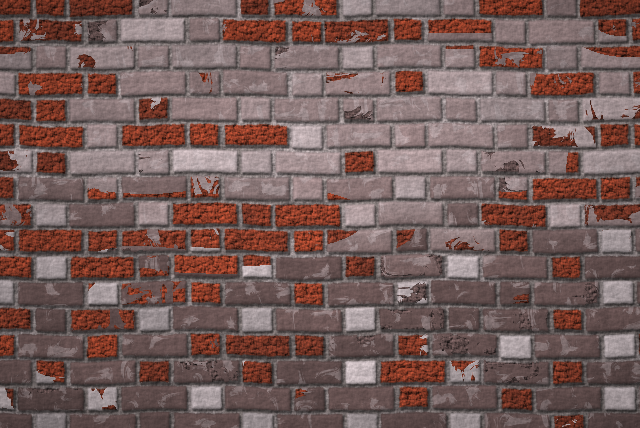
A Shadertoy shader for this texture:

```glsl
#define ROWS 16.3        // courses over the canvas height
#define PERIOD 3.89      // stretcher + header length, in courses
#define STRETCHER 2.6    // stretcher length including its joint
#define JOINT 0.15       // mortar width, in courses
#define START vec2(0.62, -0.36)
#define SKEW 0.014       // widening of the bond towards the bottom
#define PALE vec3(0.74, 0.69, 0.70)
#define PINK_GREY vec3(0.60, 0.51, 0.51)
#define BROWN_GREY vec3(0.40, 0.32, 0.315)
#define RED_CLAY vec3(0.58, 0.25, 0.165)
#define DARK_CLAY vec3(0.39, 0.19, 0.145)
#define MORTAR vec3(0.53, 0.49, 0.485)

vec2 hash2(vec2 p) {
    vec3 a = fract(p.xyx * vec3(0.1031, 0.1030, 0.0973));
    a += dot(a, a.yzx + 33.33);
    return fract((a.xx + a.yz) * a.zy);
}

// Warped, layered sines, roughly -0.8 to 0.8
float sines(vec2 p) {
    float sum = 0.0, amp = 0.5;
    for (int i = 0; i < 5; i++) {
        p = mat2(0.8, 0.6, -0.6, 0.8) * p;
        p += 0.7 * sin(p.yx * 1.3 + vec2(1.7, 4.1));
        sum += amp * sin(p.x) * cos(p.y);
        p *= 1.9;
        amp *= 0.58;
    }
    return sum;
}

// Distance to the nearest scattered point
float cellular(vec2 p) {
    vec2 cell = floor(p), f = fract(p);
    float nearest = 2.0;
    for (int y = -1; y <= 1; y++)
        for (int x = -1; x <= 1; x++) {
            vec2 o = vec2(x, y);
            nearest = min(nearest, length(o + hash2(cell + o + 50.0) - f));
        }
    return nearest;
}

float grit(vec2 q) {
    return 0.6 * cellular(q * vec2(4.5, 6.0)) + 0.4 * cellular(q * 12.0);
}

// Signed distance to a brick of the Flemish bond; id.x is odd for headers
float brickDistance(vec2 q, out vec2 id) {
    q -= START;
    q.y += 0.035 * sin(q.x * 0.7) + 0.02 * sin(q.x * 1.9 + q.y);
    float row = floor(q.y);
    float u = q.x / PERIOD + 0.5 * mod(row + 1.0, 2.0);
    float along = fract(u) * PERIOD;
    float header = step(STRETCHER, along);
    id = vec2(2.0 * floor(u) + header, row);
    float size = mix(STRETCHER, PERIOD - STRETCHER, header);
    vec2 local = vec2(along - header * STRETCHER - 0.5 * size, fract(q.y) - 0.5);
    vec2 jitter = hash2(id + 7.0) - 0.5;
    local -= 0.04 * jitter;
    vec2 halfSize = 0.5 * (vec2(size, 1.0) - JOINT) - 0.03 * jitter.yx;
    vec2 e = abs(local) - halfSize + 0.07;
    return length(max(e, 0.0)) + min(max(e.x, e.y), 0.0) - 0.07;
}

// Chance that a brick has lost its face, by place on the wall
float spallChance(vec2 p, float header, float low) {
    vec2 hollow = (p - vec2(0.52, 0.48)) / vec2(0.32, 0.08);
    float chance = mix(0.16, mix(0.07, 0.36, header), low);
    chance += 0.4 * smoothstep(0.4, 0.05, p.x) * smoothstep(0.1, 0.4, p.y);
    chance += 0.32 * smoothstep(0.8, 0.95, p.y);
    chance += 0.25 * smoothstep(1.2, 1.45, p.x) * smoothstep(0.45, 0.65, p.y);
    return chance + 0.75 * exp(-dot(hollow, hollow));
}

void mainImage(out vec4 fragColor, in vec2 fragCoord) {
    vec2 p = fragCoord / iResolution.y;
    vec2 q = p * ROWS;
    q.x /= 1.0 + SKEW * (1.0 - p.y);
    float soft = ROWS / iResolution.y;

    vec2 id, unused;
    float d = brickDistance(q, id);
    float above = brickDistance(q + vec2(-0.05, 0.09), unused);
    float header = mod(id.x, 2.0);
    vec2 kind = hash2(id + 20.0), tint = hash2(id + 91.0), wear = hash2(id + 143.0);

    // Surface relief, lit from the upper left
    float broad = sines(q * 2.2 + tint * 20.0);
    float fine = sines(q * 8.0);
    float grain = grit(q);
    float relief = grit(q + vec2(-0.05, 0.06)) - grain;

    // Weathered face: greyer and darker low down, with pale headers
    float low = smoothstep(0.68, 0.36, p.y + 0.12 * (tint.y - 0.5));
    vec3 upper = mix(PINK_GREY * 0.93, PALE, 0.75 * tint.x * tint.x);
    vec3 lower = mix(BROWN_GREY, PALE * (0.82 + 0.25 * tint.x), header * step(0.2, tint.y));
    vec3 face = mix(upper, lower, low) * (0.93 + 0.14 * tint.y);
    float limewash = smoothstep(0.22, 0.5, sines(q * 3.5 + 40.0) + 0.3 * (wear.y - 0.5));
    face = mix(face, PALE, 0.4 * limewash);
    face *= 1.0 + 0.1 * fine + 0.07 * broad + 0.2 * relief;

    // Rough clay where the face has broken off, fully or in patches
    float spalled = step(kind.x, spallChance(p, header, low));
    float patchy = step(kind.y, 0.3);
    float limit = mix(mix(1.5, 0.08 + 0.25 * wear.x, patchy), -1.2 + 0.95 * wear.x, spalled);
    float exposed = smoothstep(-0.04, 0.04, broad + 0.1 * fine - limit);
    float rim = smoothstep(0.16, 0.0, abs(broad + 0.1 * fine - limit));
    vec3 clay = mix(RED_CLAY, DARK_CLAY, clamp(tint.x * 0.75 + 0.35 * broad, 0.0, 1.0));
    clay = mix(clay, BROWN_GREY * 0.95, (1.0 - spalled) * step(0.55, wear.y));
    clay *= 1.0 + 0.22 * fine + 0.85 * relief - 0.3 * smoothstep(0.45, 0.75, grain);
    vec3 brick = mix(face, clay, exposed) * (1.0 - 0.16 * rim * exposed);

    // Worn arrises: lighter on top, dark towards the joint
    float edge = d + 0.035 * fine + 0.035 * exposed * (1.0 + broad);
    brick *= 1.0 - 0.22 * smoothstep(-0.1, 0.02, edge);
    brick *= 1.0 + 0.5 * clamp(above - d, -0.06, 0.08) * smoothstep(-0.2, 0.0, d) * 4.0;

    // Mortar with lime patches, grit and the shadow of the brick above
    vec3 mortar = mix(MORTAR, PALE, 0.45 * smoothstep(0.0, 0.5, sines(q * 0.8)));
    mortar *= mix(1.0, 0.86, low) * (1.0 + 0.22 * fine + 0.5 * relief);
    mortar *= 1.0 - 0.45 * smoothstep(0.05, -0.05, above);

    vec3 color = mix(brick, mortar, smoothstep(-soft, soft, edge));
    vec2 fromCentre = fragCoord / iResolution.xy - 0.5;
    color *= 1.04 - 0.55 * dot(fromCentre, fromCentre);
    fragColor = vec4(clamp(color, 0.0, 1.0), 1.0);
}
```
